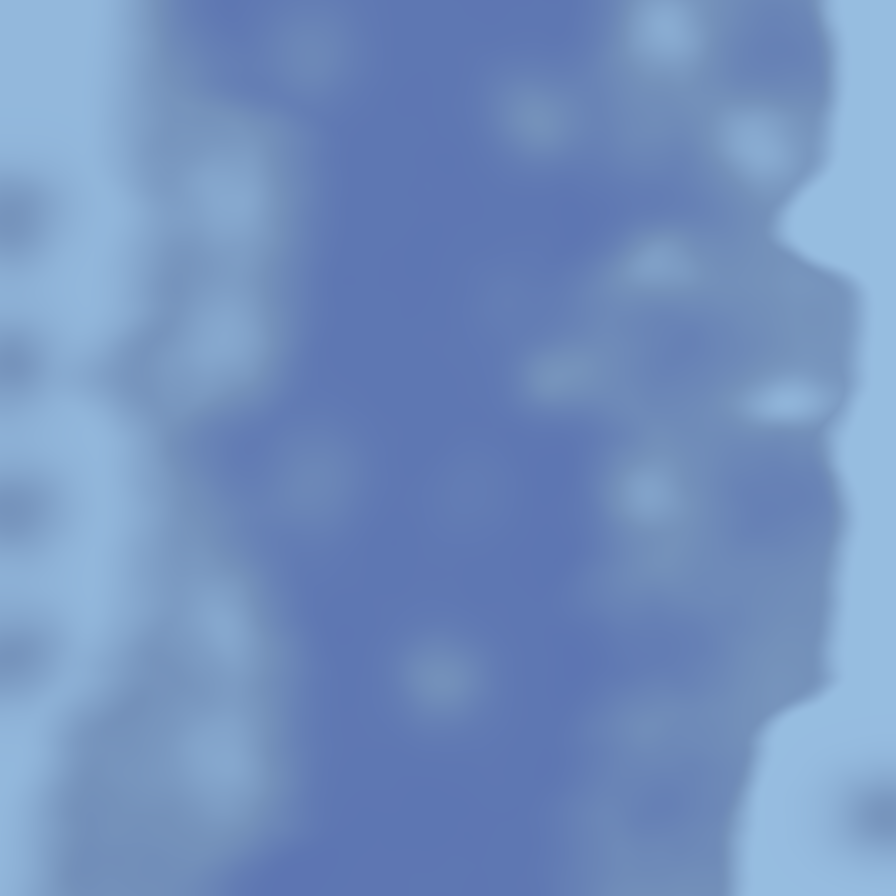
Write a WebGL 2 fragment shader that draws this texture.

```glsl
#version 300 es
precision highp float;
// A deep blue channel between two hazy banks with pale open areas outside.
// Spline contours bound the zones; looped chains of soft puffs and gradient
// noise vary one tone value, which a three-stop ramp turns into colour.

uniform vec2 u_resolution;
out vec4 fragColor;

const vec3 DEEP = vec3(0.360, 0.455, 0.695);
const vec3 HAZE = vec3(0.455, 0.570, 0.730);
const vec3 PALE = vec3(0.590, 0.740, 0.880);

const float HAZE_TONE = 0.46;
const float WARP = 0.022;
const float WARP_SCALE = 9.0;
const float GRAIN_SCALE = 7.0;
const float INNER_SOFT = 0.065;
const float LEFT_SOFT = 0.055;
const float RIGHT_SOFT = 0.022;
const float TURN = 2.1; // sway angle between neighbouring puffs

// Contour x at evenly spaced heights, bottom to top.
const int KNOTS = 13;
const float LEFT_PALE[KNOTS] = float[](0.035, 0.045, 0.07, 0.12, 0.15, 0.165,
    0.155, 0.11, 0.15, 0.17, 0.14, 0.145, 0.15);
const float LEFT_INNER[KNOTS] = float[](0.24, 0.31, 0.32, 0.32, 0.29, 0.27,
    0.23, 0.30, 0.32, 0.33, 0.34, 0.24, 0.20);
const float RIGHT_INNER[KNOTS] = float[](0.65, 0.64, 0.67, 0.69, 0.66, 0.71,
    0.69, 0.64, 0.65, 0.69, 0.68, 0.67, 0.69);
const float RIGHT_PALE[KNOTS] = float[](0.82, 0.825, 0.845, 0.925, 0.935, 0.945,
    0.925, 0.955, 0.955, 0.87, 0.925, 0.93, 0.92);

vec2 hashGradient(vec2 cell) {
    vec2 k = vec2(dot(cell, vec2(127.1, 311.7)), dot(cell, vec2(269.5, 183.3)));
    return 2.0 * fract(sin(k) * 43758.5) - 1.0;
}

float gradientNoise(vec2 p) {
    vec2 i = floor(p), f = fract(p);
    vec2 w = f * f * f * (f * (f * 6.0 - 15.0) + 10.0);
    vec2 e = vec2(1.0, 0.0);
    float a = dot(hashGradient(i), f);
    float b = dot(hashGradient(i + e.xy), f - e.xy);
    float c = dot(hashGradient(i + e.yx), f - e.yx);
    float d = dot(hashGradient(i + e.xx), f - e.xx);
    return mix(mix(a, b, w.x), mix(c, d, w.x), w.y);
}

float fbm(vec2 p) {
    float sum = 0.0, gain = 0.6;
    for (int i = 0; i < 3; i++) {
        sum += gain * gradientNoise(p);
        p = p * 2.03 + 17.3;
        gain *= 0.45;
    }
    return sum;
}

float contour(float knots[KNOTS], float y) {
    float s = clamp(y, 0.0, 0.9999) * float(KNOTS - 1);
    int i = int(s);
    return mix(knots[i], knots[i + 1], smoothstep(0.0, 1.0, fract(s)));
}

float puff(vec2 p, vec2 centre, vec2 radius) {
    vec2 d = (p - centre) / radius;
    return exp(-dot(d, d));
}

// 1 where d is well below zero, 0 well above
float inside(float d, float soft) {
    return 1.0 - smoothstep(-soft, soft, d);
}

void main() {
    vec2 uv = gl_FragCoord.xy / u_resolution;
    vec2 p = uv + WARP * vec2(fbm(uv * WARP_SCALE), fbm(uv * WARP_SCALE + 41.7));

    // Banks on either side of the channel
    float bank = inside(p.x - contour(LEFT_INNER, p.y), INNER_SOFT)
               + inside(contour(RIGHT_INNER, p.y) - p.x, INNER_SOFT);
    float tone = 0.04 + 0.42 * bank;
    tone += (0.06 + 0.16 * bank) * fbm(uv * GRAIN_SCALE + 5.2);

    // Swaying chains of light and shadow, top to bottom
    float edgeShade = 0.0;
    for (int i = 0; i < 6; i++) {
        float n = float(i), sway = cos(TURN * n);
        vec2 left = vec2(0.285 + 0.06 * sway, 0.935 - 0.157 * n);
        vec2 shade = vec2(0.78 + 0.075 * sway, 0.935 - 0.165 * n);
        tone += 0.27 * puff(p, left, vec2(0.06, 0.065));
        tone -= 0.28 * puff(p, shade, vec2(0.075, 0.07));
        if (i < 5) {
            vec2 right = vec2(0.73 + 0.115 * sin(1.5 * n + 0.1), 0.965 - 0.13 * n);
            tone += 0.36 * puff(p, right, vec2(0.045, 0.042));
        }
        if (i < 4) {
            vec2 mid = vec2(0.6 - 0.035 * n, 0.87 - 0.21 * n);
            tone += 0.4 * sway * sway * puff(p, mid, vec2(0.05, 0.05));
            edgeShade += puff(p, vec2(0.01, 0.755 - 0.162 * n), vec2(0.06, 0.055));
        }
    }

    // Pale outer areas, an inlet, and shaded patches near the sides
    float leftPale = inside(p.x - contour(LEFT_PALE, p.y), LEFT_SOFT);
    float rightPale = inside(contour(RIGHT_PALE, p.y) - p.x, RIGHT_SOFT);
    float inlet = puff(p, vec2(0.88, 0.553), vec2(0.055, 0.025));
    tone = mix(tone, 0.94, leftPale);
    tone = mix(tone, 1.0, max(rightPale, 0.8 * inlet));
    tone -= 0.45 * edgeShade + 0.5 * puff(p, vec2(0.99, 0.09), vec2(0.06, 0.05));

    tone = clamp(tone, 0.0, 1.0);
    vec3 colour = mix(DEEP, HAZE, min(tone / HAZE_TONE, 1.0));
    colour = mix(colour, PALE, max(tone - HAZE_TONE, 0.0) / (1.0 - HAZE_TONE));
    fragColor = vec4(colour, 1.0);
}
```
